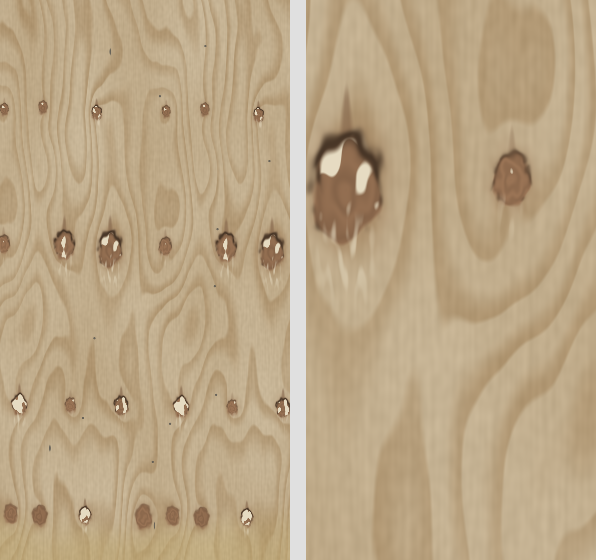
Left: the whole. Right: its middle third, enlarged.
A Shadertoy shader for this texture:

```glsl
// Knotty rotary-cut plywood: soft growth rings are contour lines of a height field
// built from periodic gradient noise, two cathedral hills and a cone at every knot.
// Four rows of knots repeat sideways; cracks, pale filler and nail marks add wear.

const float PERIOD = 0.558;      // sideways repeat, in canvas widths
const float DRIFT = 0.0075;      // drop of each repeat
const float RING_HEIGHT = 4.6;   // rings spanned by the broad noise
const float RING_DEPTH = 0.72;   // darkness of the rings
const float WIDE = 4096.0;       // wrap of noise that need not repeat
const float MARK_CELL = 0.21;    // spacing of nail marks

const vec3 PALE = vec3(0.785, 0.715, 0.595);
const vec3 TAN = vec3(0.735, 0.650, 0.515);
const vec3 LATEWOOD = vec3(0.660, 0.550, 0.400);
const vec3 YELLOWED = vec3(0.740, 0.650, 0.430);
const vec3 HALO = vec3(0.630, 0.500, 0.370);
const vec3 KNOT_DARK = vec3(0.490, 0.365, 0.265);
const vec3 KNOT_LIGHT = vec3(0.630, 0.475, 0.350);
const vec3 BARK = vec3(0.230, 0.170, 0.120);
const vec3 FILLER = vec3(0.900, 0.860, 0.760);
const vec3 NAIL = vec3(0.300, 0.300, 0.290);

// Per row of knots: height, then position, radius and filler of each knot
const vec4 ROW_Y = vec4(1.555, 1.085, 0.530, 0.160);
const vec4 KNOT_X[4] = vec4[4](vec4(0.015, 0.148, 0.333, 0.0), vec4(0.012, 0.222, 0.380, 0.0),
                               vec4(0.067, 0.243, 0.418, 0.0), vec4(0.037, 0.137, 0.293, 0.495));
const vec4 KNOT_R[4] = vec4[4](vec4(0.014, 0.015, 0.017, 0.0), vec4(0.021, 0.034, 0.040, 0.0),
                               vec4(0.025, 0.018, 0.023, 0.0), vec4(0.023, 0.024, 0.020, 0.029));
const vec4 KNOT_FILL[4] = vec4[4](vec4(0.15, 0.08, 0.40, 0.0), vec4(0.15, 0.35, 0.55, 0.0),
                                  vec4(0.80, 0.12, 0.50, 0.0), vec4(0.0, 0.0, 0.95, 0.0));

float hash(vec2 p) {
    vec3 q = fract(p.xyx * 0.1031);
    q += dot(q, q.yzx + 33.33);
    return fract((q.x + q.y) * q.z);
}

float corner(vec2 cell, vec2 offset, float wrap) {
    float a = 6.2832 * hash(vec2(mod(cell.x, wrap), cell.y) + 7.0);
    return dot(vec2(cos(a), sin(a)), offset);
}

// Gradient noise that repeats after wrap cells in x
float gnoise(vec2 p, float wrap) {
    vec2 i = floor(p), f = p - i, e = vec2(1, 0);
    vec2 u = f * f * f * (f * (f * 6.0 - 15.0) + 10.0);
    return mix(mix(corner(i, f, wrap), corner(i + e, f - e, wrap), u.x),
               mix(corner(i + e.yx, f - e.yx, wrap), corner(i + 1.0, f - 1.0, wrap), u.x), u.y);
}

// Offset from the nearest sideways copy of a point
vec2 nearest(vec2 p, vec2 c) {
    vec2 d = p - c;
    d.x -= PERIOD * round(d.x / PERIOD);
    return d;
}

vec2 knotOffset(vec2 p, int row, int k) {
    float lift = 0.02 * (hash(vec2(row, k) + 3.0) - 0.5);
    return nearest(p, vec2(KNOT_X[row][k], ROW_Y[row] + lift));
}

float hill(vec2 p, vec2 c, vec2 size) {
    vec2 d = nearest(p, c) / size;
    return exp(-dot(d, d));
}

// Height field whose whole-number contours are the growth rings
float ringField(vec2 p) {
    vec2 q = vec2(p.x / PERIOD, p.y);
    q.x += 0.05 * gnoise(q * vec2(4.0, 3.0), 4.0);
    float h = RING_HEIGHT * gnoise(q * vec2(3.0, 1.1) + vec2(0, 5.3), 3.0)
            + 1.3 * gnoise(q * vec2(6.0, 2.4), 6.0) + 0.16 * gnoise(p * vec2(30, 8), WIDE);
    h += 4.5 * hill(p, vec2(0.065, 0.81), vec2(0.11, 0.24));
    h += 2.0 * hill(p, vec2(0.167, 1.365), vec2(0.05, 0.13));
    for (int row = 0; row < 4; row++)
        for (int k = 0; k < 4; k++) {
            float r = KNOT_R[row][k], side = hash(vec2(row, k)) < 0.35 ? -1.0 : 1.0;
            float reach = length(knotOffset(p, row, k) * vec2(1.0, 0.55));
            if (r > 0.0) h += side * (1.1 + 32.0 * r) * exp(-reach / (0.03 + r));
        }
    return h;
}

void paintKnot(inout vec3 col, vec2 d, float r, float fill, float seed, float px) {
    vec2 e = d / (r * vec2(1.0, 1.45));
    if (length(e) > 4.0) return;
    float s = length(e) + 0.3 * gnoise(e * 1.6 + seed * 37.0, WIDE), aa = px / r + 0.04;
    float worn = min(fill * 3.0, 1.0);
    col = mix(col, HALO, 0.5 * exp(-3.0 * max(s - 1.0, 0.0)));
    // Pale scuffs below and a tapering crack above
    float below = smoothstep(1.1, 0.3, abs(e.x)) * smoothstep(-0.4, -0.9, e.y) * smoothstep(-2.8, -1.1, e.y);
    float scuff = smoothstep(0.0, 0.4, gnoise(d * vec2(110, 26) + seed * 50.0, WIDE));
    float taper = 0.22 * clamp(2.1 - e.y, 0.0, 1.0);
    float crack = smoothstep(taper + aa, taper * 0.3, abs(e.x)) * smoothstep(0.7, 1.0, e.y) * smoothstep(2.2, 1.7, e.y);
    col = mix(col, KNOT_DARK, 0.55 * worn * crack);
    // Ringed body, broken bark rim and filler patch
    float rings = 0.5 + 0.5 * sin(s * 13.0 + 4.0 * gnoise(e * 2.0 + seed * 11.0, WIDE));
    vec3 body = mix(KNOT_DARK, KNOT_LIGHT, 0.35 + 0.35 * rings + 0.3 * (seed - 0.5));
    col = mix(col, body, smoothstep(1.0 + aa, 1.0 - aa, s));
    col = mix(col, FILLER, 0.65 * worn * below * scuff);
    float broken = smoothstep(-0.7, 0.7, e.y + 1.5 * gnoise(e * 3.0 + seed * 71.0, WIDE));
    float rim = exp(-pow((s - 0.98) / 0.12, 2.0));
    col = mix(col, BARK, (0.2 + 0.65 * worn) * rim * broken);
    float patchy = gnoise(e * 1.3 + seed * 91.0, WIDE) + fill - 0.62 + 0.15 * e.y;
    col = mix(col, FILLER, smoothstep(-0.02, 0.07, patchy) * smoothstep(0.95, 0.82, s));
}

void mainImage(out vec4 fragColor, in vec2 fragCoord) {
    float px = 1.0 / iResolution.x;
    vec2 uv = fragCoord * px;
    vec2 p = uv + vec2(0.0, DRIFT * uv.x / PERIOD);

    // Wood with one-sided rings, faded where they crowd together
    float h = ringField(p), t = fract(h), fw = min(fwidth(h), 1.0);
    float ring = smoothstep(0.35, 0.88, t) * smoothstep(1.0, 0.9 - 0.3 * fw, t);
    ring = mix(ring, 0.3, smoothstep(0.35, 0.9, fw));
    ring *= 0.85 + 0.5 * gnoise(uv * vec2(7, 4), WIDE);
    vec3 col = mix(PALE, TAN, clamp(0.45 + 0.8 * gnoise(uv * vec2(5, 2.5) + 9.0, WIDE), 0.0, 1.0));
    col = mix(col, LATEWOOD, RING_DEPTH * ring);
    col = mix(col, YELLOWED, 0.5 * smoothstep(0.2, 0.0, uv.y + 0.1 * gnoise(uv * 4.0, WIDE)));
    col += 0.030 * gnoise(uv * vec2(170, 14), WIDE) + 0.025 * gnoise(uv * vec2(90, 60), WIDE);

    for (int row = 0; row < 4; row++)
        for (int k = 0; k < 4; k++) {
            float r = KNOT_R[row][k];
            if (r > 0.0) paintKnot(col, knotOffset(p, row, k), r, KNOT_FILL[row][k], hash(vec2(k, row) + 17.0), px);
        }

    // Sparse nail dots and short splinter ticks
    vec2 cell = floor(uv / MARK_CELL);
    vec2 spot = (cell + 0.15 + 0.7 * vec2(hash(cell + 41.0), hash(cell + 83.0))) * MARK_CELL;
    vec2 size = hash(cell + 59.0) < 0.5 ? vec2(0.0045) : vec2(0.003, 0.013);
    float mark = smoothstep(1.2, 0.5, length((uv - spot) / size)) * step(hash(cell + 23.0), 0.38);
    fragColor = vec4(mix(col, NAIL, 0.75 * mark), 1.0);
}
```
